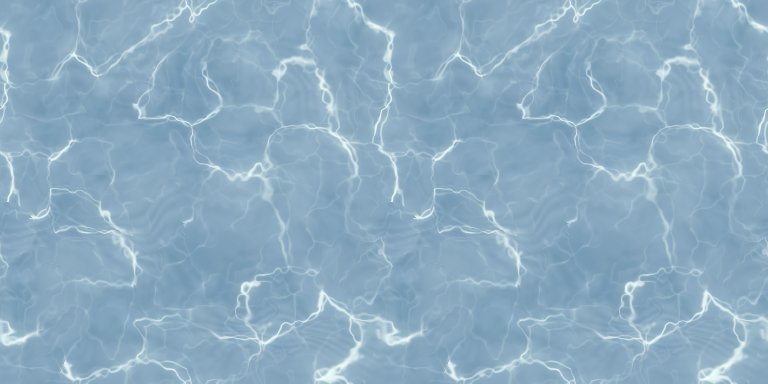
Reproduce this texture procedurally as a Shadertoy shader.

```glsl
// Sunlit pool water: thin broken caustic lines on soft blue, in a seamless square tile.

const vec2 TILES = vec2(2.0, 1.0);          // repeats across and down
const vec3 DEEP  = vec3(0.450, 0.594, 0.700);
const vec3 WATER = vec3(0.522, 0.650, 0.742);
const vec3 HAZE  = vec3(0.600, 0.718, 0.795);
const vec3 GLINT = vec3(0.930, 0.990, 0.975);

vec2 hash2(vec2 p) {
    vec3 q = fract(p.xyx * vec3(0.1031, 0.1030, 0.0973));
    q += dot(q, q.yzx + 33.33);
    return fract((q.xx + q.yz) * q.zy);
}

// Integer cell wrapped to the tile period
vec2 wrapCell(vec2 cell, vec2 period) {
    return floor(mod(cell + 0.5, period));
}

// Tileable value noise, two independent channels
vec2 noise2(vec2 uv, vec2 freq, float seed) {
    vec2 p = uv * freq, cell = floor(p), f = p - cell;
    f = f * f * f * (f * (f * 6.0 - 15.0) + 10.0);
    vec2 a = hash2(wrapCell(cell, freq) + seed);
    vec2 b = hash2(wrapCell(cell + vec2(1, 0), freq) + seed);
    vec2 c = hash2(wrapCell(cell + vec2(0, 1), freq) + seed);
    vec2 d = hash2(wrapCell(cell + 1.0, freq) + seed);
    return mix(mix(a, b, f.x), mix(c, d, f.x), f.y);
}

vec2 fbm2(vec2 uv, vec2 freq, float seed) {
    vec2 sum = vec2(0.0);
    float gain = 0.46;
    for (int i = 0; i < 5; i++) {
        sum += gain * noise2(uv, freq, seed + float(i) * 17.0);
        freq *= 2.0;
        gain *= 0.56;
    }
    return sum;
}

vec2 sitePoint(vec2 cell, float count, float seed) {
    return cell + 0.08 + 0.84 * hash2(wrapCell(cell, vec2(count)) + seed);
}

// Light gathered along Voronoi borders; each border has its own strength
float veins(vec2 uv, float count, float width, float seed) {
    vec2 p = uv * count, base = floor(p);
    vec2 nearCell = base, toNear = vec2(0.0);
    float best = 9.0;
    for (int j = -1; j <= 1; j++)
    for (int i = -1; i <= 1; i++) {
        vec2 cell = base + vec2(i, j);
        vec2 r = sitePoint(cell, count, seed) - p;
        if (dot(r, r) < best) {
            best = dot(r, r);
            nearCell = cell;
            toNear = r;
        }
    }
    float light = 0.0;
    for (int j = -2; j <= 2; j++)
    for (int i = -2; i <= 2; i++) {
        if (i == 0 && j == 0) continue;
        vec2 cell = nearCell + vec2(i, j);
        vec2 r = sitePoint(cell, count, seed) - p;
        float d = max(dot(0.5 * (toNear + r), normalize(r - toNear)), 0.0);
        vec2 border = wrapCell(nearCell + cell, vec2(2.0 * count));
        float strength = smoothstep(0.10, 0.75, hash2(border + seed + 71.0).x);
        light += strength * (exp(-d * d / (width * width)) + 0.11 * exp(-d / (4.0 * width)));
    }
    return light;
}

// Fine parallel ripples that follow noise contours
float ripples(vec2 uv, vec2 freq, float seed) {
    float wave = sin(80.0 * noise2(uv, freq, seed).x);
    return wave * smoothstep(0.5, 0.8, noise2(uv, vec2(5.0), seed + 9.0).y);
}

// Thin wisps along the mid level of stretched noise
float wisps(vec2 uv, vec2 freq, float seed) {
    float ridge = 1.0 - abs(2.0 * noise2(uv, freq, seed).x - 1.0);
    return pow(ridge, 12.0) * smoothstep(0.35, 0.75, noise2(uv, vec2(6.0), seed + 5.0).x);
}

void mainImage(out vec4 fragColor, in vec2 fragCoord) {
    vec2 uv = fract(fragCoord / iResolution.xy * TILES);

    // Bend the domain so that straight borders become ragged, wandering lines
    vec2 sway = 0.11 * (noise2(uv, vec2(4.0), 3.0) - 0.5)
              + 0.050 * (noise2(uv, vec2(11.0), 8.0) - 0.5);
    vec2 fray = 0.022 * (noise2(uv, vec2(27.0), 14.0) - 0.5)
              + 0.014 * (noise2(uv, vec2(58.0), 19.0) - 0.5);
    vec2 bent = uv + sway + fray;

    // Mottled water body with a fine streaky grain
    vec2 mottle = fbm2(uv + 0.8 * sway, vec2(6.0, 7.0), 21.0);
    vec3 color = mix(DEEP, WATER, smoothstep(0.18, 0.58, mottle.x));
    color = mix(color, HAZE, 0.42 * smoothstep(0.48, 0.80, mottle.y));
    vec2 grain = noise2(bent, vec2(34.0, 52.0), 33.0) - 0.5;
    color += 0.014 * ripples(uv + sway, vec2(3.0, 4.0), 52.0) + 0.022 * (grain.x + grain.y);

    // Faint secondary light
    vec2 flicker = noise2(uv, vec2(36.0), 97.0);
    float faint = 0.34 * flicker.x * veins(uv + 1.4 * sway.yx + fray, 10.0, 0.042, 40.0)
                + 0.20 * wisps(bent, vec2(11.0, 19.0), 63.0)
                + 0.20 * wisps(bent, vec2(26.0, 10.0), 77.0);
    color = mix(color, GLINT, 1.0 - exp(-0.65 * faint));

    // Bright lines, broken along their length, with a looser strand beside them
    vec2 swell = noise2(uv, vec2(8.0), 90.0);
    float width = mix(0.015, 0.030, swell.x * (0.4 + 1.2 * flicker.x));
    float sparkle = smoothstep(0.15, 0.75, swell.y) * mix(0.2, 2.4, flicker.y) + 0.15;
    float bright = veins(bent, 6.0, width, 131.0)
                 + 0.40 * veins(uv + 1.25 * sway - fray, 6.0, 0.020, 131.0);
    color = mix(color, GLINT, 1.0 - exp(-0.95 * sparkle * bright));

    fragColor = vec4(color, 1.0);
}
```
